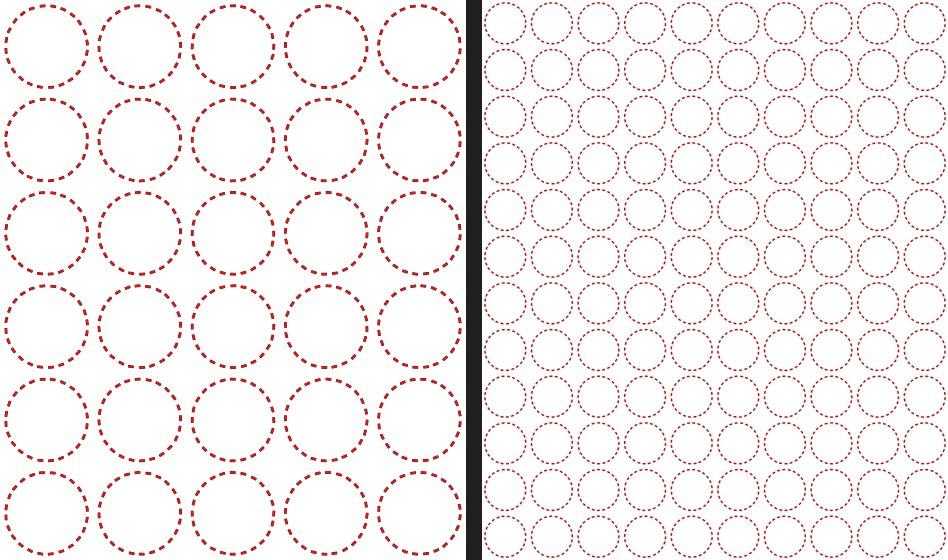
Left: one tile. Right: repeated 2 by 2.
Write a Shadertoy shader that draws this pattern.

```glsl
// Grid of dashed red rings with thin dark outlines, turning slightly from column to column.

const float TAU = 6.2831853;
const vec2 GRID = vec2(5.0, 6.0);         // rings across and down
const float DASHES = 24.0;                // dashes per ring
const float RING_RADIUS = 0.4375;         // lengths are in cells
const vec2 DASH_HALF = vec2(0.031, 0.0148);
const float CORNER = 0.007;
const float OUTLINE = 0.004;
const vec3 PAPER = vec3(1.0);
const vec3 RED = vec3(0.96, 0.07, 0.07);
const vec3 DARK = vec3(0.22, 0.05, 0.05);

float hash(vec2 p) {
    return fract(sin(dot(p, vec2(127.1, 311.7))) * 43758.5453);
}

mat2 rotation(float angle) {
    float c = cos(angle), s = sin(angle);
    return mat2(c, s, -s, c);
}

float roundedBox(vec2 p, vec2 halfSize, float radius) {
    vec2 q = abs(p) - halfSize + radius;
    return length(max(q, 0.0)) + min(max(q.x, q.y), 0.0) - radius;
}

// Distance to the nearest dash; angles run clockwise from the top.
float dashedRing(vec2 p, float turn, vec2 cell) {
    float id = floor(atan(p.x, p.y) / TAU * DASHES - turn + 0.5);
    vec2 seed = vec2(mod(id, DASHES), cell.x + GRID.x * cell.y);
    float slip = (hash(seed) - 0.5) * 0.08;
    float tilt = (hash(seed + 37.0) - 0.5) * 0.16;
    vec2 local = rotation((id + turn + slip) / DASHES * TAU) * p;
    local = rotation(tilt) * (local - vec2(0.0, RING_RADIUS));
    return roundedBox(local, DASH_HALF, CORNER);
}

float coverage(float dist, float pixel) {
    return clamp(0.5 - dist / pixel, 0.0, 1.0);
}

void mainImage(out vec4 fragColor, in vec2 fragCoord) {
    vec2 uv = fragCoord / iResolution.xy * GRID;
    vec2 cell = mod(floor(uv), GRID);
    float pixel = GRID.y / iResolution.y;

    // One full dash step over all columns keeps the turn periodic
    float turn = (cell.x - 2.0) / GRID.x;
    float dist = dashedRing(fract(uv) - 0.5, turn, cell);

    // Dark outline first, red fill inside it
    vec3 color = mix(PAPER, DARK, coverage(dist, pixel));
    color = mix(color, RED, coverage(dist + OUTLINE, pixel));
    fragColor = vec4(color, 1.0);
}
```
